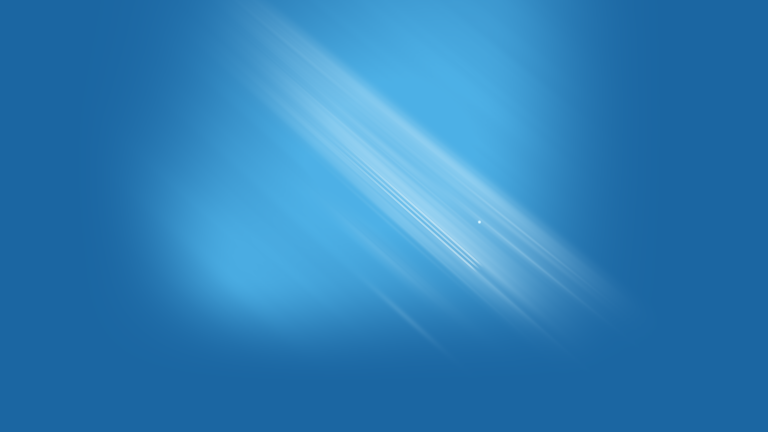
Reproduce this background procedurally as a Shadertoy shader.

```glsl
float hash(vec2 p) {
    p = fract(p * vec2(0.1031, 0.1137));
    p += dot(p, p.yx + 33.33);
    return fract((p.x + p.y) * p.x * 7.31);
}

float noise(vec2 p) {
    vec2 i = floor(p), f = fract(p);
    f = f * f * (3.0 - 2.0 * f);
    return mix(mix(hash(i), hash(i + vec2(1, 0)), f.x),
               mix(hash(i + vec2(0, 1)), hash(i + vec2(1, 1)), f.x), f.y);
}

// Elliptical soft spot
float spot(vec2 p, vec2 center, vec2 radius) {
    vec2 q = (p - center) / radius;
    return exp(-dot(q, q));
}

// Soft window that rises over a..b and falls over c..d
float window(float x, float a, float b, float c, float d) {
    return smoothstep(a, b, x) * (1.0 - smoothstep(c, d, x));
}

// Fine fibres, long in x and thin in y
float fibres(vec2 s) {
    float sum = 0.0, weight = 0.5, frequency = 28.0;
    for (int i = 0; i < 4; i++) {
        sum += weight * noise(vec2(s.x * 2.2 + 20.0, s.y * frequency + 90.0));
        frequency *= 2.1;
        weight *= 0.55;
    }
    return sum;
}

void mainImage(out vec4 fragColor, in vec2 fragCoord) {
    vec2 p = fragCoord / iResolution.y;
    p.x += 0.5 * (1.77 - iResolution.x / iResolution.y);
    float pixel = 1.0 / iResolution.y;

    // Axes along and across the falling light
    vec2 q = p - vec2(0.922, 0.539);
    vec2 s = vec2(dot(q, vec2(0.749, -0.663)), dot(q, vec2(0.663, 0.749)));
    float fan = s.y - 0.05 * s.x * smoothstep(-0.02, 0.16, s.y);
    float grain = fibres(vec2(s.x, fan));

    // Blue backdrop with a broad glow
    float frame = window(p.x, 0.14, 0.55, 1.12, 1.57) * smoothstep(0.1, 0.36, p.y);
    float glow = 0.9 * spot(p, vec2(0.8, 0.55), vec2(0.44, 0.36))
               + 0.55 * spot(p, vec2(1.0, 0.96), vec2(0.42, 0.4))
               + 0.42 * spot(s, vec2(-0.2, -0.39), vec2(0.42, 0.13))
               + 0.22 * spot(p, vec2(1.25, 0.6), vec2(0.3, 0.45));
    glow *= frame * (0.94 + 0.12 * grain);
    vec3 color = mix(vec3(0.105, 0.4, 0.635), vec3(0.3, 0.69, 0.9), min(glow, 1.0));

    // Wide veil, brightest along its upper edge
    float veil = window(fan, -0.07, 0.03, 0.12, 0.18) * window(s.x, -0.68, -0.2, 0.1, 0.6);
    float rim = window(fan, 0.06, 0.13, 0.135, 0.18) * window(s.x, -0.7, -0.3, 0.1, 0.68);
    float light = veil * (0.08 + 0.32 * grain) + rim * (0.08 + 0.22 * grain);

    // Bright heart of the beam
    float heart = window(s.y, -0.065, -0.005, 0.015, 0.075);
    light += heart * window(s.x, -0.5, -0.1, 0.05, 0.46) * (0.12 + 0.6 * grain);

    // Scattered thin rays
    for (int i = 0; i < 26; i++) {
        float k = float(i);
        float across = mix(-0.065, 0.12, hash(vec2(k * 7.0 + 3.0, 12.0)));
        float along = mix(-0.22, 0.28, hash(vec2(k * 5.0 + 1.0, 47.0)));
        float width = mix(0.002, 0.006, hash(vec2(k * 11.0 + 2.0, 81.0)));
        light += 0.1 * spot(vec2(s.x, fan), vec2(along, across), vec2(0.17, width));
    }

    // Separate faint wisps below the beam
    light += 0.45 * grain * spot(s, vec2(0.06, -0.115), vec2(0.15, 0.017));
    light += 0.2 * grain * spot(s, vec2(0.19, -0.195), vec2(0.1, 0.007));
    color = mix(color, vec3(0.8, 0.92, 0.98), clamp(light, 0.0, 0.88));

    // Crisp parallel lines ending at the beam tip
    float reach = window(s.x, -0.24, 0.05, 0.22, 0.252);
    for (int i = 0; i < 3; i++) {
        float offset = abs(s.y - 0.009 * float(i) + 0.008);
        float line = 1.0 - smoothstep(0.0006, 0.0012 + pixel, offset);
        color = mix(color, vec3(0.9, 0.96, 0.98), 0.5 * line * reach);
    }

    // Lone spark
    float spark = length(p - vec2(1.106, 0.486));
    color = mix(color, vec3(0.85, 0.96, 1.0), 1.0 - smoothstep(0.001, 0.003 + pixel, spark));

    fragColor = vec4(color, 1.0);
}
```
